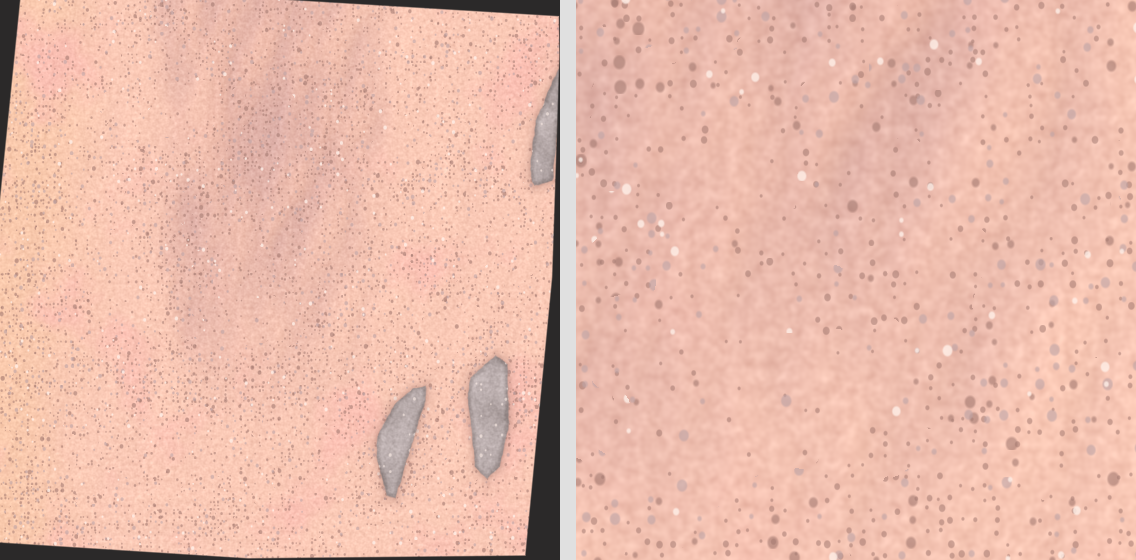
Left: the whole. Right: its middle third, enlarged.
Reproduce this texture procedurally as a Shadertoy shader.

```glsl
// Pink sandy slab with streaks, grit and three grey stones on a dark backdrop.

const vec3 BACKDROP    = vec3(0.168, 0.162, 0.162);
const vec3 SAND_LIGHT  = vec3(0.995, 0.805, 0.725);
const vec3 SAND_SHADE  = vec3(0.925, 0.725, 0.665);
const vec3 SAND_MAUVE  = vec3(0.845, 0.675, 0.655);
const vec3 SAND_OCHRE  = vec3(0.975, 0.790, 0.650);
const vec3 SAND_ROSE   = vec3(0.985, 0.755, 0.705);
const vec3 GRIT_DARK   = vec3(0.640, 0.475, 0.440);
const vec3 GRIT_GREY   = vec3(0.740, 0.640, 0.650);
const vec3 GRIT_PALE   = vec3(1.000, 0.940, 0.910);
const vec3 STONE_DARK  = vec3(0.560, 0.510, 0.505);
const vec3 STONE_LIGHT = vec3(0.815, 0.765, 0.765);
const float GRAIN_CONTRAST = 0.075;
const float RELIEF_CONTRAST = 0.10;
const float SHADOW_WIDTH = 0.007;

// Convex outlines, counterclockwise
const vec2 SLAB[8] = vec2[8](
    vec2(-0.06, 0.035), vec2(0.443, 0.003), vec2(0.938, 0.008), vec2(0.986, 0.505),
    vec2(0.999, 0.90), vec2(0.998, 0.971), vec2(0.039, 1.029), vec2(-0.001, 0.635));
const vec2 STONE_A[8] = vec2[8](
    vec2(0.759, 0.310), vec2(0.738, 0.306), vec2(0.703, 0.277), vec2(0.674, 0.221),
    vec2(0.673, 0.186), vec2(0.690, 0.115), vec2(0.706, 0.111), vec2(0.760, 0.286));
const vec2 STONE_B[8] = vec2[8](
    vec2(0.885, 0.365), vec2(0.840, 0.326), vec2(0.835, 0.297), vec2(0.849, 0.167),
    vec2(0.870, 0.143), vec2(0.892, 0.167), vec2(0.909, 0.245), vec2(0.906, 0.349));
const vec2 STONE_C[8] = vec2[8](
    vec2(1.000, 0.883), vec2(0.957, 0.785), vec2(0.947, 0.700), vec2(0.949, 0.677),
    vec2(0.954, 0.668), vec2(0.986, 0.677), vec2(0.999, 0.805), vec2(1.003, 0.870));

vec2 hash2(vec2 p) {
    vec3 q = fract(p.xyx * vec3(0.1031, 0.1030, 0.0973));
    q += dot(q, q.yzx + 33.33);
    return fract((q.xx + q.yz) * q.zy);
}

float corner(vec2 cell, vec2 f, vec2 o) {
    return dot(hash2(cell + o) * 2.0 - 1.0, f - o);
}

float gradientNoise(vec2 p) {
    vec2 i = floor(p), f = p - i;
    vec2 u = f * f * f * (f * (f * 6.0 - 15.0) + 10.0);
    return mix(mix(corner(i, f, vec2(0, 0)), corner(i, f, vec2(1, 0)), u.x),
               mix(corner(i, f, vec2(0, 1)), corner(i, f, vec2(1, 1)), u.x), u.y);
}

float fbm(vec2 p) {
    float sum = 0.0, amp = 1.0;
    for (int i = 0; i < 4; i++) {
        sum += amp * gradientNoise(p);
        p = mat2(1.6, 1.2, -1.2, 1.6) * p + 17.3;
        amp *= 0.5;
    }
    return sum;
}

// Signed distance to a convex outline, negative inside
float outline(vec2 p, vec2 v[8]) {
    float d = -1.0;
    for (int i = 0; i < 8; i++) {
        vec2 e = normalize(v[(i + 1) % 8] - v[i]), r = p - v[i];
        d = max(d, e.y * r.x - e.x * r.y);
    }
    return d;
}

// Coverage of scattered round grains, at most one per cell
float grit(vec2 p, float cells, float density, float seed) {
    vec2 q = p * cells, id = floor(q);
    vec2 place = hash2(id + seed), kind = hash2(id + seed + 71.7);
    float radius = mix(0.10, 0.28, kind.y * kind.y);
    float blur = max(0.10, cells / iResolution.y);
    vec2 r = (q - id - mix(vec2(0.3), vec2(0.7), place)) * vec2(1.0, 0.85);
    return step(kind.x, density) * (1.0 - smoothstep(radius - blur * 0.5, radius + blur, length(r)));
}

// Folds run upright in the middle and level along the bottom
float relief(vec2 p) {
    vec2 warp = 0.02 * vec2(gradientNoise(p * 7.0), gradientNoise(p * 7.0 + 40.0));
    float upright = fbm((p + warp + vec2(-0.2 * p.y, 0.0)) * vec2(17.0, 6.0));
    float level = fbm((p + warp * 0.4) * vec2(4.0, 34.0));
    return mix(level, upright, smoothstep(0.08, 0.20, p.y));
}

vec3 sand(vec2 p) {
    float cloud = fbm(p * vec2(5.0, 3.0) + 3.0);
    float x = p.x + 0.10 * cloud;
    float band = smoothstep(0.26, 0.37, x) * (1.0 - smoothstep(0.52, 0.74, x))
               * smoothstep(0.12, 0.75, p.y);
    float fold = relief(p);
    float slope = fold - relief(p + vec2(0.006, -0.006));
    float strength = mix(0.45, 1.0, band);

    vec3 col = mix(SAND_LIGHT, SAND_SHADE, clamp(0.16 + 0.75 * band + 0.45 * fold * strength, 0.0, 1.0));
    col = mix(col, SAND_MAUVE, band * clamp(0.28 + 0.7 * fold + 0.4 * cloud, 0.0, 0.8));
    col = mix(col, SAND_OCHRE, 0.6 * (1.0 - smoothstep(0.0, 0.22, x)));
    col = mix(col, SAND_ROSE, (1.0 - band) * smoothstep(0.0, 0.6, fbm(p * 6.0 + 21.0)));
    col += RELIEF_CONTRAST * strength * slope;

    // Fine mottling, then grit that gathers in patches
    float grain = gradientNoise(p * 130.0) + 0.7 * gradientNoise(p * 250.0 + 9.0);
    col += GRAIN_CONTRAST * grain * vec3(0.8, 1.0, 1.0);
    float patches = clamp(0.5 + 0.9 * fbm(p * 8.0 + 55.0), 0.15, 1.0);
    col = mix(col, GRIT_DARK, 0.55 * grit(p, 150.0, 0.40 * patches, 5.0));
    col = mix(col, GRIT_DARK, 0.60 * grit(p + 0.013, 85.0, 0.20 * patches, 19.0));
    col = mix(col, GRIT_GREY, 0.60 * grit(p + 0.007, 100.0, 0.28 * patches, 37.0));
    col = mix(col, GRIT_PALE, 0.80 * grit(p + 0.003, 105.0, 0.07 * patches, 53.0));
    return col;
}

vec3 stone(vec2 p, float d) {
    float facet = fbm(p * vec2(24.0, 17.0) + 8.0);
    float grain = gradientNoise(p * 150.0) + 0.6 * gradientNoise(p * 260.0);
    float rim = smoothstep(-0.010, 0.0, d);
    float tone = 0.66 + 0.45 * facet + 0.32 * grain - 0.45 * rim;
    vec3 col = mix(STONE_DARK, STONE_LIGHT, clamp(tone, 0.0, 1.1));
    return mix(col, GRIT_PALE, 0.6 * grit(p, 110.0, 0.10, 83.0));
}

void mainImage(out vec4 fragColor, in vec2 fragCoord) {
    vec2 p = fragCoord / iResolution.xy;
    float px = 1.0 / iResolution.y;

    float chip = 0.003 * gradientNoise(p * 45.0) + 0.0015 * gradientNoise(p * 110.0);
    float d = min(min(outline(p, STONE_A), outline(p, STONE_B)), outline(p, STONE_C)) + chip;

    vec3 col = sand(p);
    col = mix(col, GRIT_DARK, 0.45 * exp(-max(d, 0.0) / SHADOW_WIDTH));
    col = mix(col, stone(p, d), 1.0 - smoothstep(-px, px, d));

    float edge = outline(p, SLAB);
    col = mix(col, BACKDROP, smoothstep(-px, px, edge));
    fragColor = vec4(clamp(col, 0.0, 1.0), 1.0);
}
```
